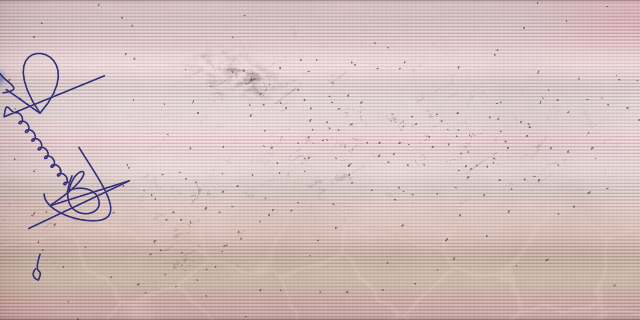
Write a Shadertoy shader that draws this texture.

```glsl
vec2 hash2(vec2 p) {
    vec3 q = fract(p.xyx * vec3(0.1031, 0.1030, 0.0973));
    q += dot(q, q.yzx + 33.33);
    return fract((q.xx + q.yz) * q.zy);
}

// Nearest and second nearest feature distance, plus a cell id
vec3 cellular(vec2 p) {
    vec2 cell = floor(p), f = fract(p);
    vec3 r = vec3(8.0, 8.0, 0.0);
    for (int j = -1; j <= 1; j++)
    for (int i = -1; i <= 1; i++) {
        vec2 o = vec2(i, j), h = hash2(cell + o + 50.0);
        float d = length(o + h - f);
        if (d < r.x) r = vec3(d, r.x, fract(h.x * 37.0 + h.y * 19.0));
        else r.y = min(r.y, d);
    }
    return r;
}

float waves(vec2 p) {
    float sum = 0.0, amp = 0.5;
    for (int i = 0; i < 5; i++) {
        sum += amp * sin(p.x + 1.7 * sin(p.y * 0.8)) * cos(p.y + 1.3 * sin(p.x * 0.7));
        p = mat2(1.5, 1.2, -1.2, 1.5) * p + 2.3;
        amp *= 0.58;
    }
    return sum;
}

float blob(vec2 p, vec2 centre, vec2 size) {
    vec2 q = (p - centre) / size;
    return exp(-dot(q, q));
}

float segment(vec2 p, vec2 a, vec2 b) {
    vec2 d = b - a;
    return length(p - a - d * clamp(dot(p - a, d) / dot(d, d), 0.0, 1.0));
}

float bezier(vec2 p, vec2 a, vec2 b, vec2 c, vec2 d) {
    float dist = 9.0;
    vec2 last = a;
    for (int i = 1; i <= 20; i++) {
        float t = float(i) / 20.0, s = 1.0 - t;
        vec2 next = s*s*s*a + 3.0*s*s*t*b + 3.0*s*t*t*c + t*t*t*d;
        dist = min(dist, segment(p, last, next));
        last = next;
    }
    return dist;
}

float coil(vec2 p) {
    float dist = 9.0;
    vec2 last = vec2(0.055, 0.648);
    for (int i = 1; i <= 100; i++) {
        float t = float(i) / 100.0, a = t * 50.3;
        vec2 next = mix(vec2(0.055, 0.648), vec2(0.215, 0.43), t) + 0.010 * vec2(sin(a), cos(a) - 1.0);
        dist = min(dist, segment(p, last, next));
        last = next;
    }
    return dist;
}

float penStrokes(vec2 p) {
    // Upper loop and its crossing strokes
    float d = bezier(p, vec2(0.125, 0.646), vec2(-0.06, 0.92), vec2(0.32, 0.87), vec2(0.125, 0.646));
    d = min(d, segment(p, vec2(0.013, 0.635), vec2(0.326, 0.763)));
    d = min(d, segment(p, vec2(0.02, 0.72), vec2(0.125, 0.646)));
    d = min(d, bezier(p, vec2(0.0, 0.77), vec2(0.02, 0.74), vec2(0.08, 0.72), vec2(0.01, 0.71)));
    d = min(d, bezier(p, vec2(0.013, 0.635), vec2(0.02, 0.70), vec2(0.03, 0.64), vec2(0.055, 0.648)));
    d = min(d, coil(p));
    // Lower sweep, slashes and inner ovals
    d = min(d, bezier(p, vec2(0.247, 0.539), vec2(0.307, 0.44), vec2(0.41, 0.31), vec2(0.292, 0.31)));
    d = min(d, bezier(p, vec2(0.292, 0.31), vec2(0.22, 0.31), vec2(0.138, 0.35), vec2(0.138, 0.393)));
    d = min(d, segment(p, vec2(0.09, 0.286), vec2(0.404, 0.435)));
    d = min(d, segment(p, vec2(0.156, 0.357), vec2(0.404, 0.435)));
    d = min(d, bezier(p, vec2(0.215, 0.40), vec2(0.23, 0.50), vec2(0.34, 0.48), vec2(0.16, 0.36)));
    d = min(d, bezier(p, vec2(0.225, 0.45), vec2(0.17, 0.32), vec2(0.30, 0.31), vec2(0.31, 0.36)));
    d = min(d, bezier(p, vec2(0.31, 0.36), vec2(0.312, 0.42), vec2(0.23, 0.42), vec2(0.21, 0.40)));
    // Small curl near the bottom
    d = min(d, bezier(p, vec2(0.125, 0.205), vec2(0.10, 0.13), vec2(0.14, 0.17), vec2(0.12, 0.125)));
    return min(d, bezier(p, vec2(0.12, 0.125), vec2(0.10, 0.13), vec2(0.10, 0.15), vec2(0.112, 0.16)));
}

void mainImage(out vec4 fragColor, in vec2 fragCoord) {
    vec2 p = fragCoord / iResolution.y;
    float px = 1.0 / iResolution.y, cloud = waves(p * 5.0);

    // Paper: tan below, pale in the middle, dusky pink above
    vec3 col = mix(vec3(0.83, 0.75, 0.70), vec3(0.93, 0.875, 0.875), smoothstep(0.12, 0.56, p.y + 0.03 * cloud));
    col = mix(col, vec3(0.87, 0.79, 0.80), smoothstep(0.78, 1.0, p.y + 0.04 * cloud));
    col = mix(col, vec3(0.80, 0.69, 0.69), 0.7 * smoothstep(0.12, 0.0, p.y));
    col += vec3(0.01, -0.055, -0.045) * blob(p, vec2(2.0, 0.94), vec2(0.25, 0.09));
    col -= vec3(0.06, 0.07, 0.07) * exp(-p.x * 9.0) + 0.035 * blob(p, vec2(1.75, 0.62), vec2(0.3, 0.16));
    col += 0.018 * cloud + 0.012 * sin(p.y * 41.0) * sin(p.y * 17.0 + 1.0);
    col -= 0.16 * smoothstep(0.010, 0.0, min(p.y, 1.0 - p.y));

    // Soft creases
    vec3 fold = cellular(p * vec2(3.5, 4.5) + 0.25 * cloud);
    col += 0.03 * smoothstep(0.07, 0.0, fold.y - fold.x) * smoothstep(0.45, 0.1, p.y);

    // Ruled lines and faint vertical weave
    float rule = pow(0.5 + 0.5 * cos(p.y * 603.2), 1.4);
    float pinkBand = 0.5 + 0.5 * sin(p.y * 24.0 + 0.8);
    col -= rule * mix(vec3(0.13, 0.135, 0.13), vec3(0.08, 0.155, 0.13), pinkBand) * (0.9 + 0.25 * sin(p.y * 37.0));
    col -= 0.009 * sin(p.x * 480.0);

    // Worn zones hold the dirt
    vec2 s = p - vec2(0.74, 0.765);
    s.y += 0.25 * s.x;
    float smudge = blob(s, vec2(0.0), vec2(0.11, 0.05));
    float worn = smudge + 0.6 * blob(p, vec2(0.62, 0.36), vec2(0.16, 0.13)) + 0.4 * blob(p, vec2(1.0, 0.62), vec2(0.4, 0.28));
    worn += 0.45 * blob(p, vec2(1.5, 0.55), vec2(0.4, 0.15)) + 0.5 * blob(p, vec2(0.1, 0.32), vec2(0.15, 0.1));
    worn += 0.5 * blob(p, vec2(0.55, 0.15), vec2(0.14, 0.06));
    float grain = waves(p * vec2(55.0, 80.0));
    col -= vec3(0.22, 0.23, 0.21) * smudge * smoothstep(-0.4, 0.7, grain);
    vec3 scratch = cellular(p * vec2(13.0, 20.0) + 0.8 * waves(p * 23.0));
    float broken = smoothstep(0.05, 0.5, waves(p * 31.0 + 4.0));
    col -= vec3(0.28, 0.29, 0.25) * smoothstep(0.08, 0.0, scratch.y - scratch.x) * broken * min(worn, 1.0);
    vec3 speck = cellular(p * 48.0 + 0.3 * grain);
    float dot1 = smoothstep(0.22, 0.06, speck.x) * step(1.0 - 0.02 - 0.22 * worn, speck.z);
    col = mix(col, vec3(0.28, 0.23, 0.25), 0.65 * dot1);

    // Blue ink
    if (p.x < 0.5) {
        float ink = 1.0 - smoothstep(0.0022 - 0.5 * px, 0.0022 + 0.7 * px, penStrokes(p));
        col = mix(col, vec3(0.35, 0.45, 0.70), 0.7 * blob(p, vec2(0.0, 0.755), vec2(0.014, 0.02)));
        col = mix(col, vec3(0.14, 0.14, 0.45), 0.93 * ink);
    }
    fragColor = vec4(clamp(col, 0.0, 1.0), 1.0);
}
```
